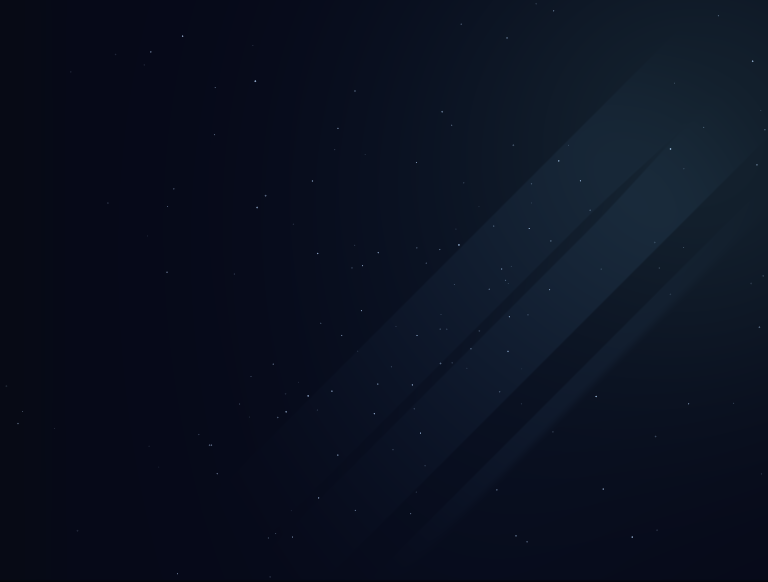
Give the GLSL for this background, as a Shadertoy shader.

```glsl
// Night sky with a teal glow, diagonal light beams and scattered stars.

// Colours
const vec3 NIGHT      = vec3(0.023, 0.034, 0.094);
const vec3 LEFT_SHADE = vec3(0.027, 0.041, 0.082);
const vec3 GLOW       = vec3(0.076, 0.130, 0.180);
const vec3 HAZE       = vec3(0.007, 0.020, 0.028);
const vec3 BEAM       = vec3(0.028, 0.046, 0.060);
const vec3 STAR       = vec3(0.75, 0.85, 0.95);

// Layout, in units of canvas height
const vec2  GLOW_CENTER = vec2(1.20, 0.76);
const float GLOW_RADIUS = 0.43;
const vec2  HAZE_CENTER = vec2(0.80, 0.48);
const vec2  HAZE_RADIUS = vec2(0.36, 0.65);
const vec2  WIDE_BEAM   = vec2(1.217, 1.555);
const vec2  BEAM_GAP    = vec2(1.382, 1.407);
const vec2  THIN_BEAM   = vec2(1.632, 1.684);
const float EDGE_SOFT   = 0.003;
const float GAP_END     = 1.02;

// Stars
const int   STAR_LAYERS  = 2;
const float STAR_CELLS   = 18.0;
const float STAR_RADIUS  = 0.0013;
const float STAR_SPARSE  = 0.045;
const float STAR_CLUSTER = 0.24;
const float CLUSTER_LINE = 1.26;
const float CLUSTER_WIDTH = 0.29;

vec3 hash3(vec2 cell) {
    vec3 q = fract(cell.xyx * vec3(0.1031, 0.1030, 0.0973));
    q += dot(q, q.yxz + 33.33);
    return fract((q.xxy + q.yzz) * q.zyx);
}

// Soft-edged strip covering range.x to range.y
float strip(float v, vec2 range, float soft) {
    return smoothstep(range.x - soft, range.x + soft, v)
         * (1.0 - smoothstep(range.y - soft, range.y + soft, v));
}

// Round falloff, one at the centre
float falloff(vec2 p, vec2 center, vec2 radius) {
    vec2 d = (p - center) / radius;
    return exp(-dot(d, d));
}

// Light of both beams; across and along are the diagonal coordinates
float beams(float across, float along, float pixel) {
    float soft = max(EDGE_SOFT, pixel);
    float wide = strip(across, WIDE_BEAM, soft);
    wide *= mix(0.78, 1.0, smoothstep(BEAM_GAP.x, BEAM_GAP.y, across));
    float taper = 0.012 * smoothstep(0.6, GAP_END, along);
    float gapFade = 1.0 - smoothstep(GAP_END - 0.25, GAP_END, along);
    wide *= 1.0 - 0.75 * gapFade * strip(across, BEAM_GAP + vec2(taper, -taper), soft);
    wide *= smoothstep(-0.55, 0.60, along) * (1.0 - smoothstep(0.70, 1.15, along));

    float thin = smoothstep(THIN_BEAM.x - soft, THIN_BEAM.x + soft, across)
               * (1.0 - smoothstep(THIN_BEAM.y - 0.020, THIN_BEAM.y + 0.010, across));
    thin *= smoothstep(-0.40, 0.25, along) * (1.0 - smoothstep(0.45, 1.05, along));
    return wide + 0.70 * thin;
}

// At most one star per cell, denser around a diagonal line
float stars(vec2 p, float pixel) {
    float light = 0.0;
    for (int i = 0; i < STAR_LAYERS; i++) {
        float layer = float(i);
        float cells = STAR_CELLS * (1.0 + 0.6 * layer);
        vec2 id = floor(p * cells);
        vec3 h = hash3(id + 57.0 * layer + 11.0);
        vec3 look = hash3(id + 131.0 + 29.0 * layer);
        vec2 center = (id + 0.1 + 0.8 * h.xy) / cells;
        float offLine = (center.x + 1.0 - center.y - CLUSTER_LINE) / CLUSTER_WIDTH;
        float chance = STAR_SPARSE + STAR_CLUSTER * exp(-offLine * offLine)
                     * smoothstep(0.25, 0.55, center.x)
                     * (1.0 - smoothstep(0.85, 1.15, center.x));
        float radius = STAR_RADIUS * (0.6 + 0.6 * look.y);
        float disc = 1.0 - smoothstep(radius - 0.5 * pixel, radius + 0.5 * pixel,
                                      length(p - center));
        float brightness = 0.12 + 0.65 * look.x * look.x;
        light += step(h.z, chance) * disc * brightness;
    }
    return light;
}

void mainImage(out vec4 fragColor, in vec2 fragCoord) {
    float pixel = 1.0 / iResolution.y;
    vec2 p = fragCoord * pixel;
    float across = p.x + 1.0 - p.y;
    float along = p.x - 1.0 + p.y;

    // Sky, haze and glow
    vec3 color = mix(LEFT_SHADE, NIGHT, smoothstep(0.0, 0.16, p.x));
    color += HAZE * falloff(p, HAZE_CENTER, HAZE_RADIUS);
    color = mix(color, GLOW, falloff(p, GLOW_CENTER, vec2(GLOW_RADIUS)));

    // Beams and stars
    color += BEAM * beams(across, along, pixel);
    color += STAR * stars(p, pixel);

    // Thin dark rim at the bottom
    color *= mix(0.5, 1.0, smoothstep(0.001, 0.005, p.y));
    fragColor = vec4(color, 1.0);
}
```
